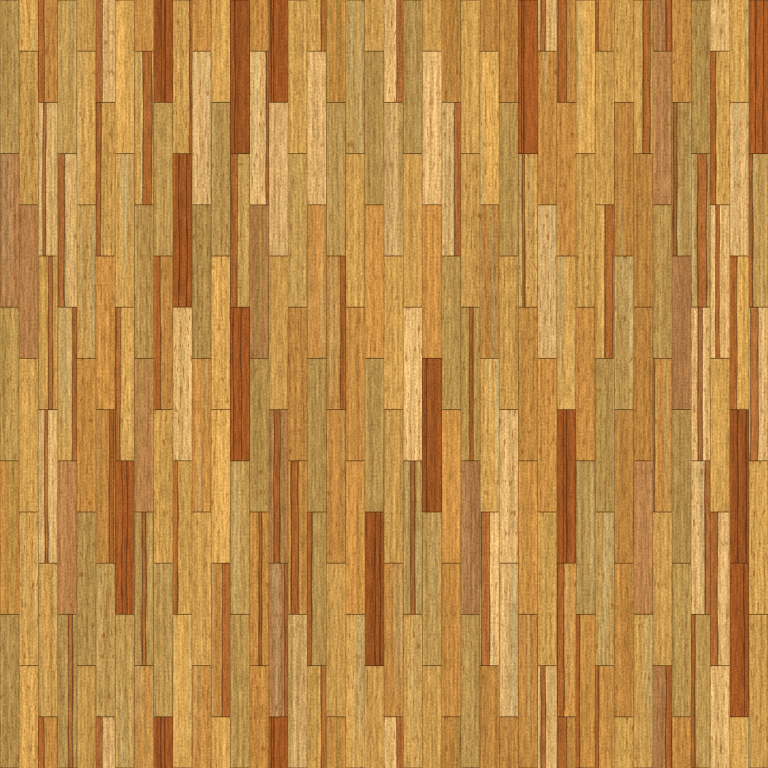
This texture is drawn by a WebGL 2 fragment shader. Its source:

```glsl
#version 300 es
precision highp float;

uniform vec2 u_resolution;
out vec4 outColor;

// Layout: staves across, lengths down, stagger cycle in columns
const vec2 STAVES = vec2(40.0, 5.0);
const float STAGGER = 3.0;
const float SEAM_WIDTH = 0.0013;
const float SIDE_SEAM = 0.38;
const float END_SEAM = 0.62;

// Wood tones
const vec3 GOLD = vec3(0.79, 0.60, 0.31);
const vec3 TAN = vec3(0.70, 0.55, 0.30);
const vec3 HONEY = vec3(0.74, 0.52, 0.25);
const vec3 PALE = vec3(0.83, 0.66, 0.41);
const vec3 BROWN = vec3(0.66, 0.46, 0.27);
const vec3 RED = vec3(0.60, 0.33, 0.14);
const vec3 OLIVE = vec3(0.64, 0.52, 0.25);
const vec3 ASH = vec3(0.73, 0.65, 0.45);
const vec3 PORE = vec3(0.55, 0.29, 0.10);
const vec3 SEAM = vec3(0.27, 0.17, 0.06);

// Grain and wear
const float STREAK_CONTRAST = 0.20;
const float FIBRE_CONTRAST = 0.19;
const float SPECKLE_CONTRAST = 0.17;
const float PORE_AMOUNT = 0.55;
const float BAND_CHANCE = 0.23;
const float KNOT_CHANCE = 0.02;

uvec3 pcg(uvec3 v) {
    v = v * 1664525u + 1013904223u;
    v.x += v.y * v.z; v.y += v.z * v.x; v.z += v.x * v.y;
    v ^= v >> 16u;
    v.x += v.y * v.z; v.y += v.z * v.x; v.z += v.x * v.y;
    return v;
}

vec3 hash(vec2 cell, float layer) {
    uvec3 key = uvec3(ivec3(vec3(cell, layer)));
    return vec3(pcg(key) >> 8u) / 16777216.0;
}

float cornerSlope(vec2 cell, vec2 corner, vec2 f, float layer) {
    float angle = 6.28319 * hash(cell + corner, layer).x;
    return dot(vec2(cos(angle), sin(angle)), f - corner);
}

// Gradient noise, roughly -0.7 to 0.7
float noise(vec2 p, float layer) {
    vec2 cell = floor(p), f = fract(p);
    vec2 w = f * f * f * (f * (f * 6.0 - 15.0) + 10.0);
    vec2 e = vec2(1.0, 0.0);
    float low = mix(cornerSlope(cell, e.yy, f, layer), cornerSlope(cell, e.xy, f, layer), w.x);
    float high = mix(cornerSlope(cell, e.yx, f, layer), cornerSlope(cell, e.xx, f, layer), w.x);
    return mix(low, high, w.y);
}

vec3 staveTone(float pick) {
    vec3 tone = GOLD;
    tone = mix(tone, TAN, step(0.27, pick));
    tone = mix(tone, HONEY, step(0.51, pick));
    tone = mix(tone, PALE, step(0.74, pick));
    tone = mix(tone, BROWN, step(0.87, pick));
    return mix(tone, RED, step(0.94, pick));
}

float seamCover(float dist, float pixel) {
    float cover = clamp((0.5 * SEAM_WIDTH - dist) / pixel + 0.5, 0.0, 1.0);
    return min(cover, SEAM_WIDTH / pixel);
}

void main() {
    vec2 uv = gl_FragCoord.xy / u_resolution;
    float pixel = 1.0 / min(u_resolution.x, u_resolution.y);

    // Staggered staves, counted from the top
    float column = floor(uv.x * STAVES.x);
    float along = (1.0 - uv.y) * STAVES.y - mod(column, STAGGER) / STAGGER;
    vec2 stave = vec2(column, mod(floor(along), STAVES.y));
    vec2 local = vec2(fract(uv.x * STAVES.x), fract(along));
    vec3 pick = hash(stave, 1.0), trait = hash(stave, 2.0), place = hash(stave, 3.0);
    float layer = 10.0 + stave.x + stave.y * STAVES.x;

    // Stave tone with broad coloured streaks
    vec3 color = staveTone(pick.x) * (0.96 + 0.12 * pick.y);
    float redStave = step(0.94, pick.x);
    float lean = noise(local * vec2(3.0, 0.6) + 7.3, layer);
    vec3 streakTone = mix(OLIVE, ASH, step(0.55, trait.x));
    color = mix(color, streakTone, smoothstep(0.0, 0.45, lean) * 0.65 * trait.y * (1.0 - redStave));

    // Red heartwood band with a dark edge
    float wobble = 0.06 * noise(vec2(place.z * 9.0, local.y * 3.0), layer);
    float bandDist = abs(local.x + wobble - place.x) - mix(0.06, 0.24, place.y);
    float soft = STAVES.x * pixel * 0.6;
    float hasBand = step(trait.z, BAND_CHANCE) * (1.0 - redStave);
    color = mix(color, RED * 1.04, hasBand * 0.8 * (1.0 - smoothstep(-soft, soft, bandDist)));
    float edge = 1.0 - smoothstep(0.02, 0.02 + soft, abs(bandDist));
    color *= 1.0 - 0.26 * edge * max(hasBand, redStave);

    // Long streaks, fibres and speckle
    float streak = noise(local * vec2(6.5, 0.9) + 3.1, layer + 300.0);
    float fibre = noise(local * vec2(9.0, 9.0) + 5.7, layer + 600.0);
    float speckle = noise(local * vec2(9.0, 66.0) + 1.9, layer + 900.0);
    float grain = STREAK_CONTRAST * streak + FIBRE_CONTRAST * fibre + SPECKLE_CONTRAST * speckle;
    color *= 1.02 + grain * vec3(0.85, 1.0, 1.3);

    // Short reddish pores
    float pores = noise(local * vec2(7.5, 15.0) + 11.4, layer + 1200.0);
    color = mix(color, PORE, PORE_AMOUNT * smoothstep(0.22, 0.55, pores) * (0.3 + 0.7 * place.z));

    // Rare pale pin knots
    vec2 knotOffset = (local - mix(vec2(0.25), vec2(0.75), place.xy)) / STAVES;
    float knot = 1.0 - smoothstep(0.0015, 0.0015 + 2.0 * pixel, length(knotOffset));
    color = mix(color, ASH * 1.12, 0.7 * knot * step(pick.z, KNOT_CHANCE));

    // Seams along the sides and across the ends
    vec2 edgeDist = min(local, 1.0 - local) / STAVES;
    float side = SIDE_SEAM * (0.6 + 0.4 * trait.x) * seamCover(edgeDist.x, pixel);
    float end = END_SEAM * seamCover(edgeDist.y, pixel);
    color = mix(color, SEAM, max(side, end));

    outColor = vec4(clamp(color, 0.0, 1.0), 1.0);
}
```
